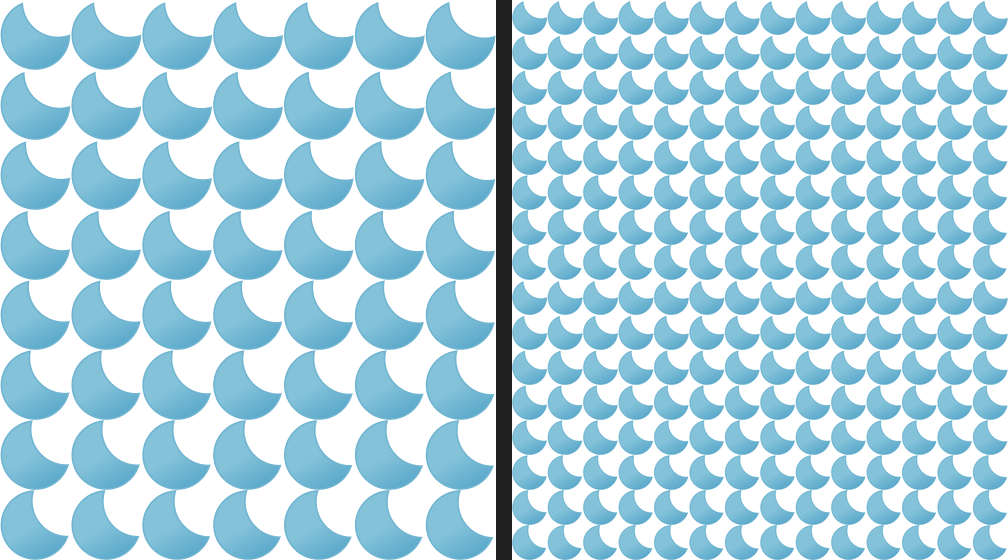
Left, the tile; right, the same tile 2 across and 2 down.
Reproduce this pattern procedurally as a Shadertoy shader.

```glsl
// Rows of blue crescents on white, each a disc bitten by an equal disc.
// The bite turns slightly clockwise from one crescent to the next, in reading
// order; every crescent stays inside its own cell, so the sheet tiles.

const vec2 REPEATS = vec2(7.0, 8.0);
const float RADIUS = 0.497;       // in units of the cell's short side
const float BITE_OFFSET = 1.15;   // centre distance, in radii
const float RIM_WIDTH = 0.045;    // in radii
const float FIRST_ANGLE = 56.0;   // bite direction, degrees
const float ANGLE_STEP = 0.39;    // degrees lost per crescent

const vec3 PAPER = vec3(1.0);
const vec3 LIGHT_BLUE = vec3(0.515, 0.76, 0.85);
const vec3 DEEP_BLUE = vec3(0.355, 0.66, 0.795);
const vec3 RIM_BLUE = vec3(0.435, 0.705, 0.815);

vec2 direction(float degrees) {
    float a = radians(degrees);
    return vec2(cos(a), sin(a));
}

// Signed distance to a unit disc with a unit disc removed from it
float crescent(vec2 p, vec2 biteCentre) {
    return max(length(p) - 1.0, 1.0 - length(p - biteCentre));
}

// Antialiased coverage of the region where d is negative
float coverage(float d, float pixel) {
    return clamp(0.5 - d / pixel, 0.0, 1.0);
}

// Flat light blue on the upper left, deepening to the lower right
vec3 bodyColour(vec2 p) {
    float t = dot(p, direction(-60.0));
    return mix(LIGHT_BLUE, DEEP_BLUE, clamp(t, 0.0, 1.0));
}

void mainImage(out vec4 fragColor, in vec2 fragCoord) {
    // Cell index and position, with the crescent's radius as unit
    vec2 cellSize = iResolution.xy / REPEATS;
    float radius = RADIUS * min(cellSize.x, cellSize.y);
    vec2 grid = fragCoord / cellSize;
    vec2 cell = mod(floor(grid), REPEATS);
    vec2 p = (fract(grid) - 0.5) * cellSize / radius;
    float pixel = 1.0 / radius;

    // Turn of the bite, counted from the top left cell
    float index = (REPEATS.y - 1.0 - cell.y) * REPEATS.x + cell.x;
    vec2 bite = BITE_OFFSET * direction(FIRST_ANGLE - ANGLE_STEP * index);

    // Body, rim, paper
    float d = crescent(p, bite);
    vec3 colour = mix(RIM_BLUE, bodyColour(p), coverage(d + RIM_WIDTH, pixel));
    colour = mix(PAPER, colour, coverage(d, pixel));
    fragColor = vec4(colour, 1.0);
}
```
